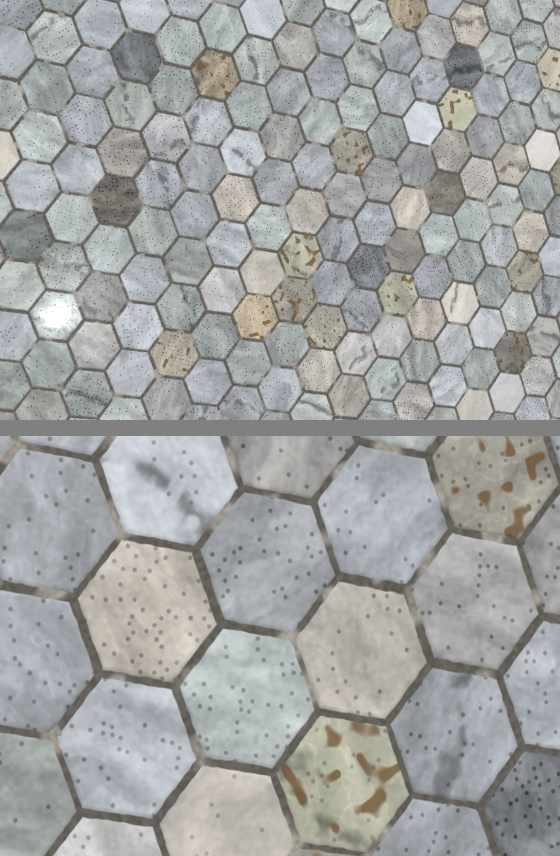
Top, the full canvas; bottom, a detail of the centre.
Write a Shadertoy shader that draws this pattern.

```glsl
#define ORIGIN vec2(-0.0104, 0.066)   // centre of tile (0,0), in canvas heights
#define STEP_A vec2(0.093, 0.0384)    // lattice step to the right
#define STEP_B vec2(-0.016, -0.1076)  // lattice step downward
#define TAPER 0.015                   // perspective shrink per step to the right
#define JOINT 0.029                   // half joint width, in tile widths
#define JITTER 0.022                  // tile misplacement
#define VEINING 0.34                  // contrast of the marble clouds
#define GLARE_POS vec2(-0.538, -0.258)
#define GLARE 0.55

const float SQRT3 = 1.7320508;

vec3 hash3(vec2 p) {
    vec3 q = fract(p.xyx * vec3(0.1031, 0.1030, 0.0973));
    q += dot(q, q.yxz + 33.33);
    return fract((q.xxy + q.yzz) * q.zyx);
}

float noise(vec2 p) {
    vec2 c = floor(p), f = fract(p);
    f *= f * (3.0 - 2.0 * f);
    return mix(mix(hash3(c).x, hash3(c + vec2(1, 0)).x, f.x),
               mix(hash3(c + vec2(0, 1)).x, hash3(c + vec2(1, 1)).x, f.x), f.y);
}

float fbm(vec2 p) {
    float sum = 0.0, amp = 0.5;
    for (int i = 0; i < 5; i++) {
        sum += amp * noise(p);
        p = mat2(1.6, 1.2, -1.2, 1.6) * p + 7.3;
        amp *= 0.5;
    }
    return sum;
}

// Canvas position to hexagon space, undoing the perspective
vec2 toLattice(vec2 v) {
    vec2 ij = inverse(mat2(STEP_A - TAPER * v, STEP_B)) * (v - ORIGIN);
    return vec2(ij.x - 0.5 * ij.y, 0.5 * SQRT3 * ij.y);
}

// Centre of the hexagon containing p
vec2 hexCentre(vec2 p) {
    vec2 s = vec2(1.0, SQRT3);
    vec2 a = round(p / s) * s;
    vec2 b = (floor(p / s) + 0.5) * s;
    return dot(p - a, p - a) < dot(p - b, p - b) ? a : b;
}

float hexDistance(vec2 p) {
    p = abs(p);
    return max(p.x, dot(p, vec2(0.5, 0.5 * SQRT3)));
}

// Small dark pits, one per cell of a scattered grid
float pits(vec2 p, float density) {
    vec3 h = hash3(floor(p) + 11.0);
    float d = length(fract(p) - 0.3 - 0.4 * h.xy);
    return step(1.0 - density, h.z) * (1.0 - smoothstep(0.1, 0.32, d));
}

vec3 stone(vec2 p, vec2 id) {
    vec3 h = hash3(id + 71.0), k = hash3(id + 213.0), m = hash3(id + 397.0);
    float angle = 6.2832 * h.x;
    vec2 r = mat2(cos(angle), sin(angle), -sin(angle), cos(angle)) * p;
    vec2 s = r + 40.0 * k.xy;

    // Base tone and tint of the tile
    float pale = smoothstep(0.86, 0.97, k.z);
    float dark = smoothstep(0.91, 0.98, m.x);
    float tone = mix(0.62, 0.755, h.y) + 0.13 * pale - 0.21 * dark;
    vec3 tint = mix(vec3(0.975, 1.0, 1.035), vec3(1.035, 1.0, 0.95), smoothstep(0.4, 1.0, h.z));
    tint = mix(tint, vec3(0.965, 1.015, 1.0), 0.8 * step(0.7, m.y));

    // Clouds, grain and veins
    float warp = fbm(3.0 * s + 5.0);
    float cloud = fbm(s * vec2(2.2, 5.5) + 1.6 * warp) - 0.48;
    float grain = noise(s * 27.0) - 0.5;
    float vein = 1.0 - smoothstep(0.0, 0.035, abs(fbm(s * vec2(1.6, 3.2) + warp) - 0.5));
    float calm = 1.0 - 0.6 * pale;
    tone += calm * (VEINING * cloud + 0.06 * grain) + 0.07 * vein * (m.z - 0.25);
    tone -= 0.19 * calm * pits(s * 13.0, 0.08 + 0.32 * k.x * k.x);
    vec3 col = tone * tint;

    // Dark streaks and rust on a few tiles
    float streak = 1.0 - smoothstep(0.0, 0.13, abs(r.y + 0.5 * (warp - 0.5) - 0.6 * (m.z - 0.5)));
    col *= 1.0 - 0.3 * streak * step(0.83, k.y) * smoothstep(0.25, 0.6, noise(s * 8.0));
    float rusty = step(0.85, m.z);
    col *= mix(vec3(1), vec3(0.98, 0.94, 0.85), rusty);
    return mix(col, vec3(0.43, 0.32, 0.2), 0.75 * rusty * smoothstep(0.72, 0.88, noise(s * 9.0)));
}

void mainImage(out vec4 fragColor, in vec2 fragCoord) {
    vec2 v = (fragCoord - 0.5 * iResolution.xy) / iResolution.y;
    vec2 p = toLattice(v);
    float blur = 0.6 * length(fwidth(p));

    vec2 centre = hexCentre(p);
    vec2 id = round(centre * vec2(2.0, 2.0 / SQRT3));
    vec2 local = p - centre + JITTER * (hash3(id + 31.0).xy - 0.5);
    float chip = 0.012 * (noise(p * 17.0) - 0.5);
    float edge = 0.5 - JOINT - hexDistance(local) + chip;

    // Tile with a worn rim lit from above
    vec3 tile = stone(local, id);
    float rim = 1.0 - smoothstep(0.0, 0.04, edge);
    float facing = dot(local, vec2(0.5, -0.5 * SQRT3));
    tile *= 1.0 + rim * (0.18 * facing - 0.05);

    // Joint with pale mortar patches
    float mortar = smoothstep(0.6, 0.85, noise(p * 5.0 + 90.0));
    vec3 joint = mix(vec3(0.39, 0.375, 0.35), vec3(0.62, 0.6, 0.56), mortar);
    joint *= 0.88 + 0.24 * noise(p * 30.0);
    float cover = smoothstep(-blur, blur, edge);
    vec3 col = mix(joint, tile, cover);

    // Lamp reflections on the polished faces
    vec2 g = v - GLARE_POS, g2 = g - vec2(0.09, 0.06);
    float shine = GLARE * exp(-dot(g, g) / 0.0016) + 0.22 * exp(-dot(g2, g2) / 0.007);
    shine *= 0.8 + 0.4 * noise(p * 22.0);
    col += shine * mix(0.3, 1.0, cover) * vec3(0.96, 0.98, 1.03);

    fragColor = vec4(clamp(col, 0.0, 1.0), 1.0);
}
```
